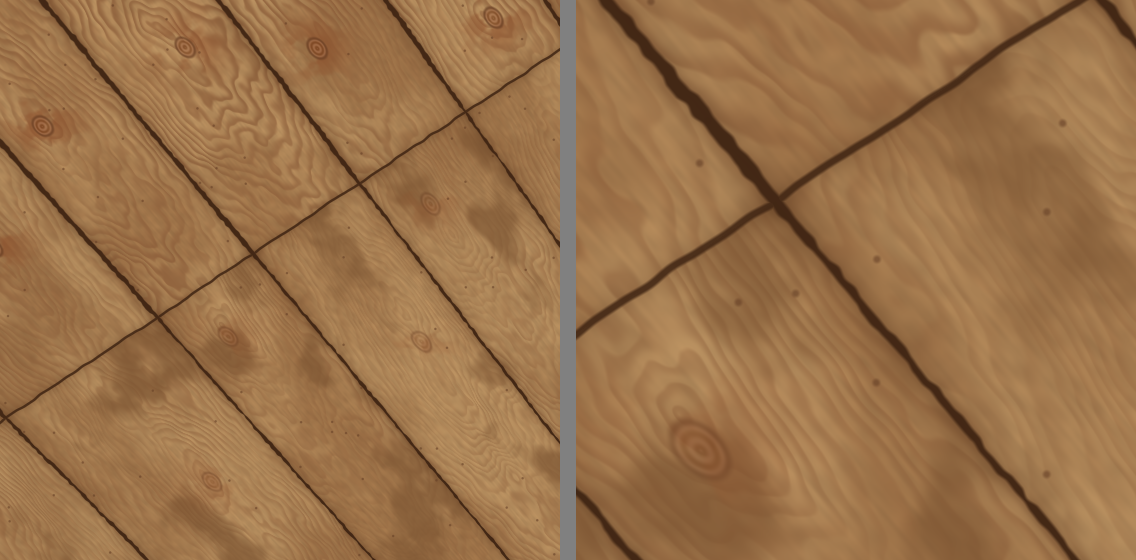
Left: the whole. Right: its middle third, enlarged.
A three.js fragment shader for this texture:

```glsl
// Worn wooden floor planks fanning diagonally from one butt joint, with rings, knots and stains.
varying vec2 vUv;

float hash(vec2 p) {
  vec3 q = fract(p.xyx * 0.1031);
  q += dot(q, q.yzx + 33.33);
  return fract((q.x + q.y) * q.z);
}

float noise(vec2 p) {
  vec2 i = floor(p), f = fract(p);
  f = f * f * (3.0 - 2.0 * f);
  return mix(mix(hash(i), hash(i + vec2(1.0, 0.0)), f.x),
             mix(hash(i + vec2(0.0, 1.0)), hash(i + 1.0), f.x), f.y);
}

float fbm(vec2 p) {
  float sum = 0.0, amp = 0.53;
  for (int i = 0; i < 4; i++) {
    sum += amp * noise(p);
    p = mat2(1.6, 1.2, -1.2, 1.6) * p + 7.3;
    amp *= 0.5;
  }
  return sum;
}

void main() {
  // Rotate so that x follows the butt joint and y rises away from it
  vec2 q = vUv - vec2(0.452, 0.547);
  vec2 p = vec2(dot(q, vec2(0.833, 0.554)), dot(q, vec2(-0.554, 0.833)));

  // Long seams converge on a far point; across is where each meets the joint
  float across = mix(p.x, 0.64, p.y / (p.y + 5.87));
  float along = p.y;
  float width = across < -0.206 ? 0.324 : (across < 0.0 ? 0.206 : 0.228);
  float u = across < -0.206 ? (across + 0.206) / width - 1.0 : across / width;
  float plank = floor(u);
  float upper = step(0.0, along);
  float id = plank + 17.0 * upper + 5.0;
  vec2 seed = vec2(id * 13.7, id * 5.3);
  vec2 wood = vec2(across, along);

  // Each plank grows its rings around one knot
  float odd = mod(plank, 2.0);
  float knotAlong = mix(0.2 * odd - 0.3, 0.45 - 0.13 * abs(plank + 0.6), upper);
  vec2 knot = vec2((fract(u) - 0.6 + 0.25 * odd) * width, along - knotAlong);
  vec2 bend = vec2(fbm(wood * vec2(10.0, 5.0) + seed),
                   fbm(wood * vec2(13.0, 6.0) + seed + 41.0)) - 0.5;
  float radius = length((knot + bend * vec2(0.08, 0.34)) * vec2(1.0, 0.3));
  float phase = radius / mix(0.0095, 0.0125, upper) + 0.5 * noise(wood * vec2(60.0, 25.0));
  float ring = fract(phase);
  ring = smoothstep(0.15, 0.75, ring) * (1.0 - smoothstep(0.78, 1.0, ring));

  // Base tone, broad blotches and fine fibres
  float blotch = fbm(wood * vec2(9.0, 5.0) + seed + 90.0);
  vec3 color = mix(vec3(0.61, 0.445, 0.28), vec3(0.705, 0.55, 0.365),
                   smoothstep(0.25, 0.7, blotch));
  color *= 0.975 + 0.05 * hash(seed);
  color *= 0.965 + 0.07 * noise(wood * vec2(330.0, 45.0));
  color *= 0.975 + 0.05 * noise(wood * vec2(140.0, 110.0) + 30.0);

  // Growth rings fade in and out along the plank
  float ringFade = smoothstep(0.2, 0.75, fbm(wood * vec2(8.0, 6.0) + seed + 60.0));
  color = mix(color, vec3(0.55, 0.365, 0.225),
              ring * mix(0.15 + 0.3 * ringFade, 0.25 + 0.5 * ringFade, upper));

  // Brown smudges, mostly on the lower planks, and reddish resin near knots
  float smudge = smoothstep(0.53, 0.78, fbm(wood * vec2(13.0, 9.0) + seed + 120.0));
  color = mix(color, vec3(0.48, 0.325, 0.19), smudge * mix(0.65, 0.2, upper));
  float resin = smoothstep(0.45, 0.65, fbm(wood * 24.0 + seed + 150.0))
              * exp(-dot(knot, knot) * 350.0);
  color = mix(color, vec3(0.55, 0.31, 0.17), resin * mix(0.35, 0.7, upper));

  // Knot: a dark rim around a ringed reddish heart
  float knotSize = length((knot + bend * 0.012) * vec2(1.0, 0.65)) / 0.014;
  float heart = 1.0 - smoothstep(0.75, 1.1, knotSize);
  float rim = 1.0 - smoothstep(0.0, 0.25, abs(knotSize - 0.95));
  color = mix(color, vec3(0.56, 0.35, 0.21) - 0.08 * sin(knotSize * 14.0),
              heart * mix(0.3, 0.7, upper));
  color = mix(color, vec3(0.4, 0.24, 0.14), rim * mix(0.3, 0.6, upper));

  // Small dents and dirt specks
  vec2 cell = floor(vUv * 38.0);
  vec2 speck = fract(vUv * 38.0) - 0.3 - 0.4 * vec2(hash(cell), hash(cell + 50.0));
  float dent = step(0.93, hash(cell + 80.0)) * (1.0 - smoothstep(0.03, 0.13, length(speck)));
  color = mix(color, vec3(0.4, 0.25, 0.15), dent * 0.6);

  // Rough seams with soiled edges
  float rough = 0.0025 * (noise(vec2(along * 130.0, id)) - 0.5)
              + 0.002 * (noise(vec2(along * 30.0, id + 9.0)) - 0.5);
  float longSeam = abs(fract(u + 0.5) - 0.5) * width * (1.0 - along / 5.87) + rough;
  float jointSeam = abs(along + 0.003 * (noise(vec2(across * 55.0, 3.0)) - 0.5));
  float soil = exp(-max(longSeam, 0.0) / mix(0.008, 0.01, upper))
             + 0.6 * exp(-jointSeam / 0.009);
  color = mix(color, vec3(0.39, 0.25, 0.14), min(soil, 1.0) * 0.6);
  float halfWidth = mix(0.0027, 0.0036, upper);
  float gap = 1.0 - smoothstep(halfWidth - 0.0014, halfWidth + 0.0014, longSeam);
  gap = max(gap, 0.9 * (1.0 - smoothstep(0.001, 0.0034, jointSeam)));
  color = mix(color, vec3(0.25, 0.145, 0.075), gap * 0.95);

  gl_FragColor = vec4(color, 1.0);
}
```
